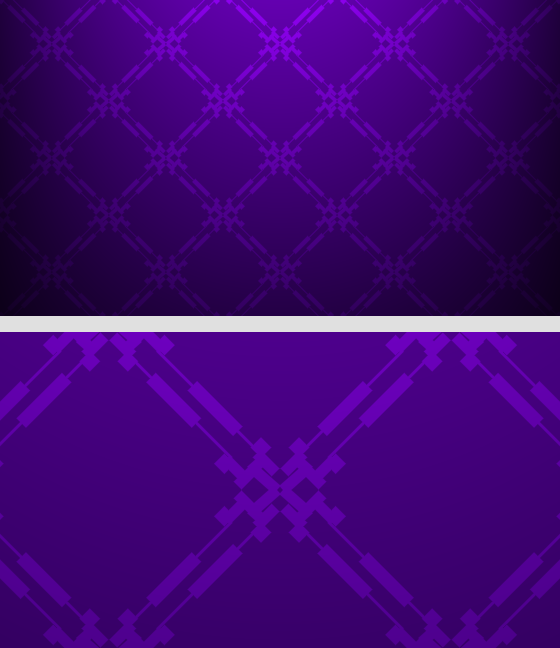
Top: the whole. Bottom: its middle third, enlarged.
Write a WebGL 2 fragment shader that draws this pattern.

```glsl
#version 300 es
precision highp float;
// Violet lattice of linked diagonal chains joined by woven knots, lit from the top.

#define UNITS_HIGH 648.0      // canvas height in design units
#define PERIOD 234.0          // distance between knots in a row
#define STRAND_GAP 8.0        // offset of each strand from the diagonal
#define LINK_SHIFT 12.0       // stagger of the two links
#define LINK_HALF vec2(22.0, 4.6)
#define THREAD_HALF vec2(47.0, 1.0)
#define KNOT_WIDTH 3.8        // half width of knot strokes
#define LINE_GAIN 1.38        // brightness of the lattice over the ground
#define TOP_LIGHT 0.69
#define BOTTOM_LIGHT 0.27
#define SIDE_FALLOFF 0.65

uniform vec2 u_resolution;
out vec4 fragColor;

float boxDistance(vec2 p, vec2 halfSize) {
    vec2 d = abs(p) - halfSize;
    return length(max(d, 0.0)) + min(max(d.x, d.y), 0.0);
}

// Stroke with square ends
float strokeDistance(vec2 p, vec2 a, vec2 b) {
    vec2 along = normalize(b - a);
    vec2 q = p - 0.5 * (a + b);
    vec2 local = vec2(dot(q, along), along.x * q.y - along.y * q.x);
    return boxDistance(local, vec2(0.5 * length(b - a), KNOT_WIDTH));
}

vec2 toDiagonal(vec2 p) {
    return vec2(p.x + p.y, p.y - p.x) * 0.70710678;
}

// Knot around the origin, given in its first quadrant
float knotDistance(vec2 p) {
    float d = strokeDistance(p, vec2(2.0, 0.0), vec2(19.0, 15.0));
    d = min(d, strokeDistance(p, vec2(18.0, 14.0), vec2(29.0, 3.0)));
    d = min(d, strokeDistance(p, vec2(3.0, 12.0), vec2(16.0, 25.0)));
    d = min(d, strokeDistance(p, vec2(10.0, 22.0), vec2(20.0, 13.0)));
    d = min(d, strokeDistance(p, vec2(24.0, 8.0), vec2(37.0, 21.0)));
    // Square tips
    d = min(d, boxDistance(toDiagonal(p - vec2(13.0, 29.0)), vec2(5.0)));
    return min(d, boxDistance(toDiagonal(p - vec2(38.0, 18.0)), vec2(5.0)));
}

// Two staggered strands, symmetric under a half turn about the edge centre
float chainDistance(vec2 p) {
    vec2 q = toDiagonal(p - 0.25 * PERIOD);
    float d = 1e5;
    for (float side = -1.0; side < 2.0; side += 2.0) {
        vec2 strand = q * side - vec2(0.0, STRAND_GAP);
        d = min(d, boxDistance(strand + vec2(LINK_SHIFT, 0.0), LINK_HALF));
        d = min(d, boxDistance(strand + vec2(3.0, 0.0), THREAD_HALF));
    }
    return d;
}

float latticeDistance(vec2 p) {
    // Fold into one quadrant of a cell with knots at opposite corners
    vec2 cell = abs(p - PERIOD * floor(p / PERIOD + 0.5));
    float knots = min(knotDistance(cell), knotDistance(0.5 * PERIOD - cell));
    return min(knots, chainDistance(cell));
}

void main() {
    vec2 uv = gl_FragCoord.xy / u_resolution;
    vec2 p = (gl_FragCoord.xy - 0.5 * u_resolution) / u_resolution.y * UNITS_HIGH;
    float edge = 0.75 * UNITS_HIGH / u_resolution.y;

    // Light from the top centre, fading to the sides
    float across = 2.0 * uv.x - 1.0;
    float light = mix(BOTTOM_LIGHT, TOP_LIGHT, uv.y);
    light *= 1.0 - SIDE_FALLOFF * across * across;

    float lattice = 1.0 - smoothstep(-edge, edge, latticeDistance(p));
    light *= mix(1.0, LINE_GAIN, lattice);

    vec3 violet = vec3(light * (0.49 + 0.11 * light), 0.0, light);
    fragColor = vec4(violet, 1.0);
}
```
